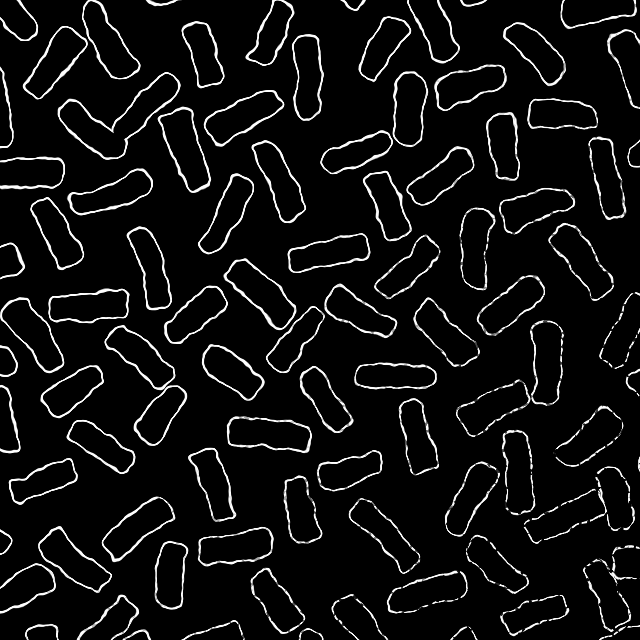
Write a three.js fragment shader that draws this pattern.

```glsl
// Scattered rod-shaped cells drawn as thin, rough white outlines on black.
varying vec2 vUv;

const vec3 BACKGROUND = vec3(0.0);
const vec3 OUTLINE = vec3(0.995);

const float PITCH = 0.113;          // spacing of the rods
const float GRID_TILT = 0.52;       // rotation of the layout, radians
const float CENTRE_JITTER = 0.30;   // in units of PITCH
const float ANGLE_JITTER = 0.62;    // radians either way
const float EMPTY_SHARE = 0.03;

const vec2 HALF_LENGTH = vec2(0.049, 0.066);   // min, max
const vec2 HALF_WIDTH = vec2(0.0175, 0.0225);  // min, max
const float MAX_BEND = 2.4;
const float MAX_TAPER = 0.24;

const float LINE_HALF = 0.0017;     // half thickness of the outline
const float LINE_SOFT = 0.0008;     // half width of its smooth edge
const float WAVE_SIZE = 0.028;      // broad dents
const float WAVE_AMOUNT = 0.0065;
const float ROUGH_SIZE = 0.0095;    // fine ragged edge
const float ROUGH_AMOUNT = 0.0018;
const float GAP_SIZE = 0.0065;      // breaks in faint outlines

vec2 hash2(vec2 p) {
  vec2 q = vec2(dot(p, vec2(127.1, 311.7)), dot(p, vec2(269.5, 183.3)));
  return fract(sin(q) * 43758.55);
}

float gradientDot(vec2 cell, vec2 corner, vec2 f) {
  float a = 6.2832 * hash2(cell + corner).x;
  return dot(vec2(cos(a), sin(a)), f - corner);
}

// Gradient noise, roughly -0.7 to 0.7
float gradientNoise(vec2 p) {
  vec2 i = floor(p);
  vec2 f = p - i;
  vec2 u = f * f * f * (f * (f * 6.0 - 15.0) + 10.0);
  float low = mix(gradientDot(i, vec2(0.0), f), gradientDot(i, vec2(1.0, 0.0), f), u.x);
  float high = mix(gradientDot(i, vec2(0.0, 1.0), f), gradientDot(i, vec2(1.0), f), u.x);
  return mix(low, high, u.y);
}

vec2 noise2(vec2 p) {
  return vec2(gradientNoise(p), gradientNoise(p + vec2(37.3, 91.7)));
}

vec2 rotate(vec2 p, float a) {
  float c = cos(a), s = sin(a);
  return vec2(c * p.x + s * p.y, c * p.y - s * p.x);
}

// Signed distance to a bent, tapered rod with rounded corners
float rodDistance(vec2 p, vec2 halfSize, float bend, float taper, float roundness) {
  p.y += bend * (p.x * p.x - 0.35 * halfSize.x * halfSize.x);
  float along = clamp(p.x / halfSize.x, -1.0, 1.0);
  halfSize.y *= 1.0 + taper * along;
  float radius = roundness * halfSize.y;
  vec2 q = abs(p) - halfSize + radius;
  return length(max(q, 0.0)) + min(max(q.x, q.y), 0.0) - radius;
}

// Distance to the nearest rod; neighbours lie roughly crosswise, so few touch
float rodField(vec2 p) {
  vec2 g = rotate(p, GRID_TILT) / PITCH;
  vec2 home = floor(g);
  float nearest = 1.0;
  for (int y = -1; y <= 1; y++) {
    for (int x = -1; x <= 1; x++) {
      vec2 id = home + vec2(float(x), float(y));
      vec2 place = hash2(id + 5.0);
      vec2 size = hash2(id + 23.7);
      vec2 form = hash2(id + 61.3) * 2.0 - 1.0;
      vec2 pick = hash2(id + 87.9);
      if (pick.x < EMPTY_SHARE) continue;

      vec2 centre = id + 0.5 + CENTRE_JITTER * (place - 0.5);
      float crosswise = mod(id.x + id.y, 2.0) * 1.5708;
      float angle = crosswise + ANGLE_JITTER * (2.0 * pick.y - 1.0);
      vec2 halfSize = vec2(mix(HALF_LENGTH.x, HALF_LENGTH.y, size.x),
                           mix(HALF_WIDTH.x, HALF_WIDTH.y, size.y));
      vec2 local = rotate((g - centre) * PITCH, angle);
      float roundness = mix(0.35, 0.95, fract(size.x * 7.0 + size.y * 3.0));
      float d = rodDistance(local, halfSize, MAX_BEND * form.x, MAX_TAPER * form.y, roundness);
      nearest = min(nearest, d);
    }
  }
  return nearest;
}

void main() {
  vec2 p = vUv;

  // Uneven outlines: broad dents plus a fine ragged edge
  vec2 warped = p + WAVE_AMOUNT * noise2(p / WAVE_SIZE)
                  + ROUGH_AMOUNT * noise2(p / ROUGH_SIZE + 13.0);
  float d = abs(rodField(warped));

  // Outlines grow faint and broken towards the lower right
  float faint = smoothstep(0.45, 1.15, 0.75 * p.x + 0.5 * (1.0 - p.y)
                           + 0.3 * gradientNoise(p * 9.0));
  float gap = smoothstep(0.08, 0.3, gradientNoise(p / GAP_SIZE));
  float lineHalf = LINE_HALF * (1.0 - 0.22 * faint);
  float line = 1.0 - smoothstep(lineHalf - LINE_SOFT, lineHalf + LINE_SOFT, d);
  line *= 1.0 - faint * gap;

  gl_FragColor = vec4(mix(BACKGROUND, OUTLINE, line), 1.0);
}
```
